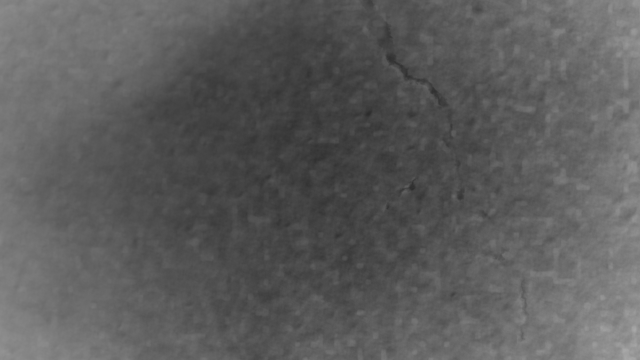
Give the GLSL for this texture, as a WebGL 1 fragment shader.

```glsl
precision highp float;
uniform vec2 u_resolution;

float hash(vec2 p) {
  vec3 q = fract(vec3(p.xyx) * 0.1031);
  q += dot(q, q.yzx + 33.33);
  return fract((q.x + q.y) * q.z);
}

float noise(vec2 p) {
  vec2 i = floor(p), f = fract(p);
  f = f * f * f * (f * (f * 6.0 - 15.0) + 10.0);
  return mix(mix(hash(i), hash(i + vec2(1, 0)), f.x),
             mix(hash(i + vec2(0, 1)), hash(i + vec2(1, 1)), f.x), f.y);
}

// Centred fractal noise, each octave turned to hide the lattice
float fbm(vec2 p) {
  float sum = 0.0, gain = 0.5;
  for (int i = 0; i < 4; i++) {
    sum += gain * (noise(p) - 0.5);
    p = mat2(1.6, 1.2, -1.2, 1.6) * p + 17.3;
    gain *= 0.55;
  }
  return sum;
}

float segment(vec2 p, vec2 a, vec2 b) {
  vec2 ap = p - a, ab = b - a;
  return length(ap - ab * clamp(dot(ap, ab) / dot(ab, ab), 0.0, 1.0));
}

// Wandering fracture: wide at the top, thinner further down
float crack(vec2 p) {
  p += 0.06 * vec2(fbm(p * 26.0), fbm(p * 26.0 + 40.0));
  float d = segment(p, vec2(1.01, 1.01), vec2(1.09, 0.83)) - 0.008;
  d = min(d, segment(p, vec2(1.09, 0.83), vec2(1.24, 0.70)));
  d = min(d, segment(p, vec2(1.24, 0.70), vec2(1.28, 0.45)));
  d = min(d, segment(p, vec2(1.28, 0.42), vec2(1.37, 0.39)));
  d = min(d, segment(p, vec2(1.30, 0.31), vec2(1.39, 0.30)) - 0.006);
  d = min(d, segment(p, vec2(1.46, 0.25), vec2(1.46, 0.05)) + 0.002);
  d = min(d, segment(p, vec2(1.09, 0.44), vec2(1.16, 0.51)) + 0.001);
  return 1.0 - smoothstep(0.0, 0.014, d);
}

// Sparse slanted pits, each with a pale lower flank
float pits(vec2 p) {
  vec2 cell = floor(p);
  float shade = 0.0;
  for (int y = -1; y <= 1; y++) {
    for (int x = -1; x <= 1; x++) {
      vec2 id = cell + vec2(x, y);
      vec2 q = p - id - vec2(hash(id + 3.1), hash(id + 7.7));
      float turn = 0.1 + 1.3 * hash(id + 11.0);
      q = mat2(cos(turn), -sin(turn), sin(turn), cos(turn)) * q;
      q /= vec2(0.21, 0.13) * (0.5 + hash(id + 19.0));
      float weight = smoothstep(0.5, 1.0, hash(id + 23.0));
      float flank = exp(-dot(q + vec2(0.0, 1.3), q + vec2(0.0, 1.3)));
      shade += weight * (0.8 * flank - exp(-dot(q, q)));
    }
  }
  return shade;
}

// Broad shading: dark stain with pale edges and a lit upper left
float stain(vec2 p) {
  p += 0.12 * vec2(fbm(p * 3.0 + 5.0), fbm(p * 3.0 + 60.0));
  vec2 d = p - vec2(0.8, 0.58);
  float tone = 0.244 + d.x * d.x * (d.x < 0.0 ? 0.32 : 0.24);
  tone += 0.36 * d.y * d.y;
  float above = p.y - 0.68 - 0.735 * (p.x - 0.35);
  return tone + 0.10 * smoothstep(-0.06, 0.2, above) * smoothstep(-0.15, 0.45, p.x);
}

void main() {
  vec2 p = gl_FragCoord.xy / u_resolution.y;
  p.x *= u_resolution.y / u_resolution.x * 16.0 / 9.0;

  // Rougher toward the lower right
  float rough = smoothstep(0.5, 1.6, p.x + 0.6 * (1.0 - p.y));
  float tone = stain(p) + 0.05 * fbm(p * 7.0);

  // Soft mottling, pale flecks and fine relief lit from below
  tone += (0.06 + 0.05 * rough) * fbm(p * 34.0);
  float fleck = smoothstep(0.66, 1.0, noise(p * 46.0 + 70.0));
  tone += (0.02 + 0.035 * rough) * fleck;
  vec2 light = vec2(0.004, -0.006);
  tone += (0.035 + 0.045 * rough) * (fbm(p * 46.0 + 9.0) - fbm((p - light) * 46.0 + 9.0));
  tone += (0.035 + 0.03 * rough) * pits(p * 14.0);

  // Broken crack with a pale rim
  float gaps = smoothstep(0.3, 0.65, noise(p * 22.0 + 31.0));
  float fracture = crack(p);
  float rim = crack(p + vec2(0.012, 0.010)) * (1.0 - fracture);
  tone += (0.25 + 0.75 * gaps) * (0.05 * rim - 0.08 * fracture);

  gl_FragColor = vec4(vec3(tone), 1.0);
}
```
